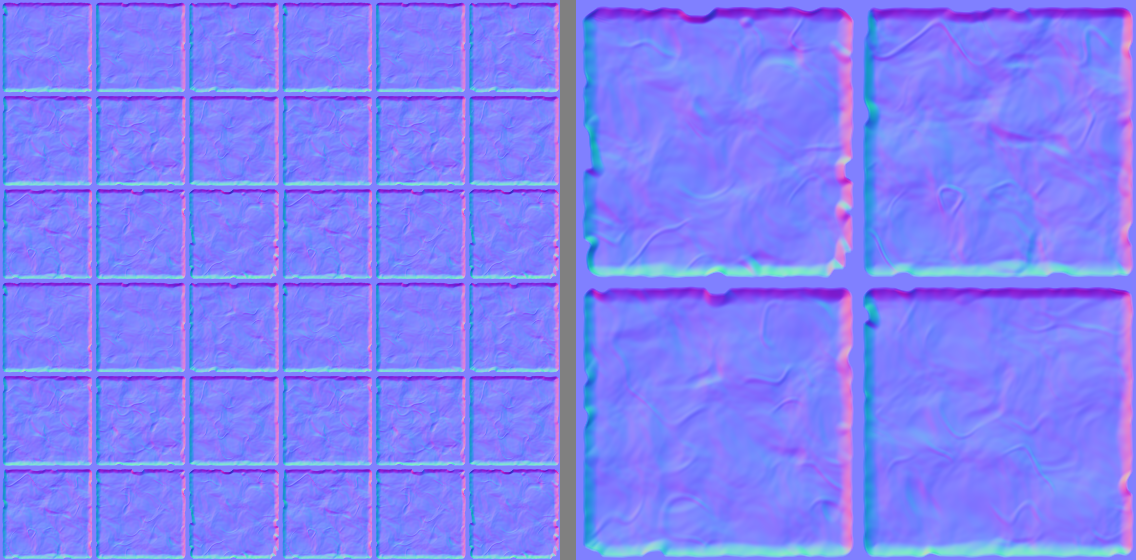
Left: the whole. Right: its middle third, enlarged.
A Shadertoy shader for this texture map:

```glsl
// Tangent-space normal map of worn square stone tiles, six by six, with flat grout.
// A height field (chipped rounded boxes plus wrapped gradient noise) is differentiated
// numerically; nine distinct tiles form a block that repeats twice each way.

const float TILES = 6.0;          // tiles across the canvas
const float BLOCK = 3.0;          // tiles before the wear repeats
const float HALF_SIZE = 0.476;    // half the width of a tile, in cells
const float CORNER = 0.035;       // corner radius
const float BEVEL_HEIGHT = 0.034;
const vec2 TILE_CENTRE = vec2(0.508, 0.492);

float hash(vec2 p) {
    return fract(sin(dot(p, vec2(127.1, 311.7))) * 43758.5453);
}

// Dot product of a lattice corner's random gradient with the offset to it
float cornerSlope(vec2 cell, vec2 offset, float period, float seed) {
    float angle = 6.2832 * hash(mod(cell, period) + seed);
    return dot(vec2(cos(angle), sin(angle)), offset);
}

// Gradient noise around zero that wraps after one block; frequency is a whole number
float noise(vec2 p, float frequency, float seed) {
    p *= frequency;
    float period = frequency * BLOCK;
    vec2 i = floor(p), f = p - i;
    vec2 u = f * f * f * (f * (f * 6.0 - 15.0) + 10.0);
    vec2 x = vec2(1.0, 0.0), y = vec2(0.0, 1.0);
    float low = mix(cornerSlope(i, f, period, seed),
                    cornerSlope(i + x, f - x, period, seed), u.x);
    float high = mix(cornerSlope(i + y, f - y, period, seed),
                     cornerSlope(i + 1.0, f - 1.0, period, seed), u.x);
    return mix(low, high, u.y);
}

float roundedBox(vec2 p, float halfSize, float radius) {
    vec2 q = abs(p) - halfSize + radius;
    return length(max(q, 0.0)) + min(max(q.x, q.y), 0.0) - radius;
}

// Uneven stone face: warped octaves, fine creases and a few raised lumps
float stoneRelief(vec2 p) {
    vec2 warped = p + 0.07 * vec2(noise(p, 5.0, 3.1), noise(p, 5.0, 8.7));
    float relief = 0.0, amplitude = 0.020, frequency = 4.0;
    for (int octave = 0; octave < 4; octave++) {
        relief += amplitude * noise(warped, frequency, 1.7);
        amplitude *= 0.42;
        frequency *= 2.0;
    }
    float crease = 1.0 - smoothstep(0.0, 0.09, abs(noise(warped, 6.0, 5.3)));
    float creaseMask = smoothstep(0.0, 0.3, noise(p, 4.0, 9.9));
    float lump = smoothstep(0.28, 0.6, noise(warped, 7.0, 6.1));
    return relief - 0.0028 * crease * creaseMask + 0.009 * lump;
}

// Height above the grout, in cell units
float tileHeight(vec2 p) {
    vec2 id = mod(floor(p), BLOCK);
    float wear = mix(0.4, 1.2, hash(id + 4.3));
    float roughness = mix(0.55, 1.15, hash(id + 17.9));

    // Chipped outline
    float edge = roundedBox(fract(p) - TILE_CENTRE, HALF_SIZE, CORNER);
    float chip = smoothstep(0.12, 0.5, noise(p, 9.0, 2.3));
    edge += wear * (0.022 * chip + 0.006 * noise(p, 21.0, 7.7));

    // Bevel that is steepest at its foot
    float bevelWidth = 0.046 + 0.022 * noise(p, 6.0, 12.1);
    float t = clamp(-edge / bevelWidth, 0.0, 1.0);
    float profile = t * (2.0 - t);
    return profile * (BEVEL_HEIGHT + roughness * stoneRelief(p));
}

// Central differences of the height
vec2 heightGradient(vec2 p, float stepSize) {
    vec2 dx = vec2(stepSize, 0.0), dy = dx.yx;
    return vec2(tileHeight(p + dx) - tileHeight(p - dx),
                tileHeight(p + dy) - tileHeight(p - dy)) / (2.0 * stepSize);
}

void mainImage(out vec4 fragColor, in vec2 fragCoord) {
    vec2 p = fragCoord / iResolution.xy * TILES;
    vec2 slope = heightGradient(p, 0.007);

    // Green points down; left-hand bevels lean slightly towards it
    float lean = 0.25 * max(slope.x - 0.2, 0.0);
    vec3 normal = normalize(vec3(-slope.x, slope.y + lean, 1.0));
    fragColor = vec4(0.5 + 0.5 * normal, 1.0);
}
```
